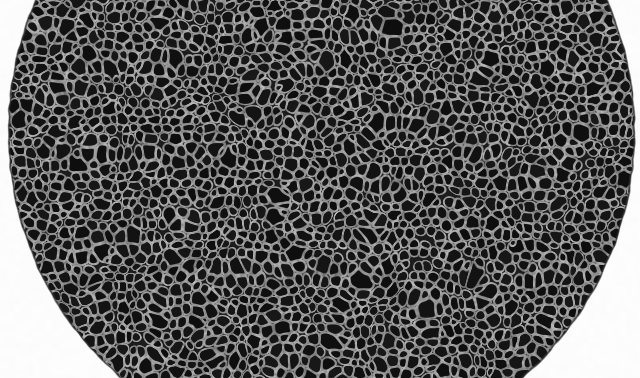
Reproduce this texture procedurally as a WebGL 1 fragment shader.

```glsl
precision highp float;
// A dark disc of foam-like cells, each ringed by a pale hand-inked wall, on white paper.
// Cells come from jittered, staggered sites with additive size weights; their borders are
// rounded by a soft minimum and a size limit, which leaves small dark gaps between rings.

uniform vec2 u_resolution;

// Lengths are in canvas heights, wall sizes in cell pitches.
const vec2 DISC_CENTER = vec2(0.004, 0.652);  // x from the middle, y from the bottom
const vec2 DISC_RADII = vec2(0.828, 0.848);
const float CELL_DENSITY = 36.0;
const float SITE_JITTER = 0.64;
const float BIG_CELL_GAIN = 0.42;
const float CELL_STRETCH = 0.22;
const float CORNER_SHARPNESS = 16.0;
const float REACH_LOW = 0.50;   // how far a cell may grow from its site
const float REACH_HIGH = 0.64;
const float REACH_BLEND = 0.12;
const float WALL_WIDTH = 0.108;
const float WARP_AMOUNT = 0.45;
const float PAPER_TONE = 0.995;
const float CORE_TONE = 0.075;
const float GAP_TONE = 0.11;
const float WALL_TONE_LOW = 0.40;
const float WALL_TONE_HIGH = 0.76;
const float RIM_TONE = 0.20;
const float RIM_WIDTH = 0.003;

vec4 hash4(vec2 p) {
  vec4 q = fract(p.xyxy * vec4(0.1031, 0.1030, 0.0973, 0.1099));
  q += dot(q, q.wzxy + 33.33);
  return fract((q.xxyz + q.yzzw) * q.zywx);
}

float valueNoise(vec2 p) {
  vec2 i = floor(p);
  vec2 f = fract(p);
  f = f * f * (3.0 - 2.0 * f);
  float low = mix(hash4(i).x, hash4(i + vec2(1.0, 0.0)).x, f.x);
  float high = mix(hash4(i + vec2(0.0, 1.0)).x, hash4(i + 1.0).x, f.x);
  return mix(low, high, f.y);
}

float softMin(float a, float b, float blend) {
  float h = max(blend - abs(a - b), 0.0) / blend;
  return min(a, b) - 0.25 * h * h * blend;
}

// Direction from the site (xy), weighted distance (z) and a random value (w).
vec4 siteAt(vec2 p, vec2 cell) {
  vec4 h = hash4(cell + 71.0);
  vec2 offset = p - cell - 0.5 - (h.xy - 0.5) * SITE_JITTER;
  offset.x -= 0.5 * mod(cell.y, 2.0) - 0.25;
  vec2 axis = normalize(hash4(cell + 213.0).xy - 0.5 + 0.001);
  offset += axis * dot(offset, axis) * (h.w - 0.5) * 2.0 * CELL_STRETCH;
  float len = max(length(offset), 1e-4);
  return vec4(offset / len, len - BIG_CELL_GAIN * h.z * h.z * h.z, h.w);
}

// Returns the distance inside the cell outline (x) and a random value per cell (y).
vec2 foam(vec2 p, float reach) {
  vec2 base = floor(p);
  vec4 nearest = vec4(0.0, 0.0, 8.0, 0.0);
  vec2 owner = base;
  for (int j = -2; j <= 2; j++) {
    for (int i = -2; i <= 2; i++) {
      vec2 cell = base + vec2(float(i), float(j));
      vec4 site = siteAt(p, cell);
      if (site.z < nearest.z) {
        nearest = site;
        owner = cell;
      }
    }
  }
  // Dividing by the gradient turns distance differences into true border distances.
  float sum = 1e-12;
  for (int j = -2; j <= 2; j++) {
    for (int i = -2; i <= 2; i++) {
      vec2 cell = base + vec2(float(i), float(j));
      vec4 site = siteAt(p, cell);
      float border = (site.z - nearest.z) / max(length(site.xy - nearest.xy), 0.35);
      vec2 apart = abs(cell - owner);
      sum += step(0.5, apart.x + apart.y) * exp(-CORNER_SHARPNESS * border);
    }
  }
  float inside = -log(sum) / CORNER_SHARPNESS;
  return vec2(softMin(inside, reach - nearest.z, REACH_BLEND), nearest.w);
}

void main() {
  vec2 uv = gl_FragCoord.xy / u_resolution.y;
  uv.x -= 0.5 * u_resolution.x / u_resolution.y;
  float pixel = 1.0 / u_resolution.y;

  // Disc outline with a faint hand-cut wobble.
  float rim = (length((uv - DISC_CENTER) / DISC_RADII) - 1.0) * DISC_RADII.x;
  rim += (valueNoise(uv * 45.0 + 90.0) - 0.5) * 0.004;

  // Bend the cell grid so that rows do not show.
  vec2 p = uv * CELL_DENSITY + 100.0;
  vec2 bend = vec2(valueNoise(p * 0.35), valueNoise(p * 0.35 + 57.0)) - 0.5;
  p += bend * 2.0 * WARP_AMOUNT;
  vec2 cell = foam(p, mix(REACH_LOW, REACH_HIGH, valueNoise(p * 0.6 + 140.0)));

  // Walls: a pale ring inside each outline, uneven in weight and tone.
  float soft = max(0.55 * CELL_DENSITY * pixel, 0.015);
  float weight = valueNoise(p * 1.3 + 31.0);
  float ink = valueNoise(p * 4.5 + 11.0);
  float width = WALL_WIDTH * mix(0.8, 1.2, weight);
  float inner = 1.0 - smoothstep(width - soft, width + soft, cell.x);
  float outer = smoothstep(-0.05 - soft, -0.05 + soft, cell.x);
  float wallTone = mix(WALL_TONE_LOW, WALL_TONE_HIGH, 0.4 * weight + 0.6 * ink);
  float coreTone = CORE_TONE + (cell.y - 0.5) * 0.04;
  float tone = mix(coreTone, mix(GAP_TONE, wallTone, outer), inner);

  // Dark cut edge, then bare paper.
  float rimLine = 1.0 - smoothstep(RIM_WIDTH - pixel, RIM_WIDTH + pixel, abs(rim));
  tone = mix(tone, RIM_TONE, rimLine * 0.8);
  float paper = PAPER_TONE - 0.01 * valueNoise(uv * 60.0 + 20.0);
  tone = mix(tone, paper, smoothstep(-pixel, pixel, rim - 0.5 * RIM_WIDTH));

  gl_FragColor = vec4(vec3(tone), 1.0);
}
```
